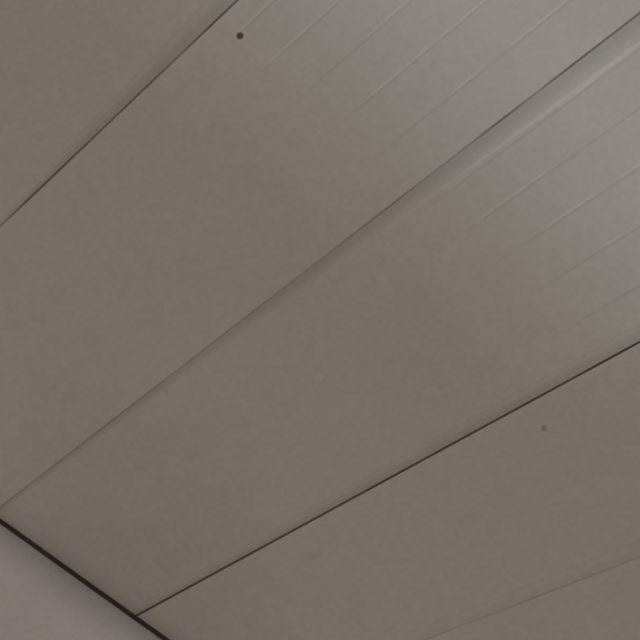
Give the GLSL for this texture, as a WebGL 2 fragment shader.

```glsl
#version 300 es
precision highp float;
uniform vec2 u_resolution;
out vec4 outColor;

#define SEAM_WIDTH 0.0017
#define EDGE_WIDTH 0.0036
#define GROOVE_STEP 0.18
#define GROOVE_START 0.10
#define GRAIN 0.012
#define BLOTCH 0.014
#define PAINT vec3(0.465, 0.427, 0.393)
#define LIT_PAINT vec3(0.555, 0.538, 0.518)
#define SHADE vec3(0.41, 0.37, 0.34)
#define WALL vec3(0.50, 0.462, 0.44)
#define GAP vec3(0.19, 0.14, 0.13)

// Boards are divided by four seams, listed from the upper left.
const vec4 SEAM_HEIGHT = vec4(0.646, 0.208, -0.078, -0.257);
const vec4 SEAM_SLOPE = vec4(0.954, 0.772, 0.544, 0.387);
const vec4 SEAM_DEPTH = vec4(0.62, 0.42, 0.88, 0.13);

float hash(vec2 p) {
  vec3 q = fract(vec3(p.xyx) * 0.1031);
  q += dot(q, q.yzx + 33.33);
  return fract((q.x + q.y) * q.z);
}

float noise(vec2 p) {
  vec2 i = floor(p), f = fract(p);
  f = f * f * (3.0 - 2.0 * f);
  return mix(mix(hash(i), hash(i + vec2(1, 0)), f.x),
             mix(hash(i + vec2(0, 1)), hash(i + vec2(1, 1)), f.x), f.y);
}

float fbm(vec2 p) {
  float sum = 0.0, amp = 0.5;
  for (int i = 0; i < 4; i++) {
    sum += amp * noise(p);
    p = p * 2.03 + 17.0;
    amp *= 0.5;
  }
  return sum;
}

float seamY(int i, float x) { return SEAM_HEIGHT[i] + SEAM_SLOPE[i] * x; }

// Signed distance above a seam
float seamDistance(int i, vec2 p) {
  return (p.y - seamY(i, p.x)) * inversesqrt(1.0 + SEAM_SLOPE[i] * SEAM_SLOPE[i]);
}

float stroke(float d, float width, float soft) {
  return 1.0 - smoothstep(width - soft, width + soft, abs(d));
}

float spot(vec2 p, vec2 center, float radius) {
  return 1.0 - smoothstep(radius * 0.4, radius * 1.3, length(p - center));
}

void main() {
  vec2 p = gl_FragCoord.xy / u_resolution;
  float soft = max(0.9 / min(u_resolution.x, u_resolution.y), 0.001);

  // Daylight falls off from the upper right and past the lower seam
  float lowerBoard = 1.0 - smoothstep(-0.012, 0.004, seamDistance(2, p));
  float light = smoothstep(0.58, 1.02, p.x * 0.5 + p.y * 0.6);
  light *= 1.0 - 0.55 * lowerBoard;
  light *= 1.0 - 0.35 * smoothstep(-0.01, 0.03, seamDistance(0, p));
  vec3 color = mix(PAINT, LIT_PAINT, light);
  float corner = 1.0 - smoothstep(0.0, 0.42, length(p - vec2(0.16, 0.05)));
  color = mix(color, SHADE, 0.55 * corner);

  // Fine grooves repeat across each board and show where light rakes them
  for (int i = 0; i < 2; i++) {
    float top = seamY(i, p.x), bottom = seamY(i + 1, p.x);
    float across = (top - p.y) / (top - bottom);
    if (across < 0.0 || across > 1.0) continue;
    float cell = (across - GROOVE_START) / GROOVE_STEP;
    float id = floor(cell + 0.5);
    float d = (cell - id) * GROOVE_STEP * (top - bottom) * 0.8;
    float worn = smoothstep(0.25, 0.7, noise(vec2(p.x * 22.0, id * 7.0 + float(i) * 31.0)));
    float shown = smoothstep(0.15, 0.6, light) * step(0.0, id) * step(id, 4.0);
    color += 0.035 * shown * worn * stroke(d, 0.0012, soft * 1.5);
    color -= 0.025 * shown * stroke(d - 0.004, 0.0015, soft * 2.0);
  }

  // Seams with a soft bevel that widens toward the right
  for (int i = 0; i < 4; i++) {
    float d = seamDistance(i, p);
    float side = i == 1 ? -1.0 : 1.0;
    float bevel = i == 1 ? 0.008 + 0.026 * p.x : 0.008 + 0.014 * p.x;
    if (i == 0) bevel += 0.05 * p.x;
    float t = d * side / bevel;
    float band = smoothstep(-0.15, 0.05, t) * (1.0 - smoothstep(0.2, 1.1, t));
    color *= 1.0 - (i == 3 ? 0.025 : 0.085) * band;
    float rim = stroke(t - 1.1, 0.08, 0.12);
    color += (i == 1 ? 0.045 * light : -0.012) * rim;
    float wear = noise(vec2(p.x * 18.0, float(i) * 9.0));
    float depth = SEAM_DEPTH[i] * (i == 2 ? 0.8 + 0.2 * wear : 0.35 + 0.75 * wear);
    if (i == 1) depth *= 0.45 + 0.75 * smoothstep(0.45, 0.9, p.x);
    color = mix(color, GAP, depth * stroke(d, SEAM_WIDTH, soft));
  }

  // Small marks in the paint
  color = mix(color, GAP, 0.85 * spot(p, vec2(0.375, 0.944), 0.006));
  color = mix(color, GAP, 0.3 * spot(p, vec2(0.85, 0.331), 0.005));

  // Wall below the board ends, with a dark joint
  float edge = (p.y - 0.186 + 0.715 * p.x) * 0.813 + 0.001 * (noise(p * 30.0) - 0.5);
  vec3 wall = mix(WALL * 0.88, WALL, smoothstep(0.0, 0.07, -edge));
  color = mix(wall, color, smoothstep(-soft, soft, edge));
  color *= 1.0 - 0.22 * exp(-abs(edge) / 0.012);
  color = mix(color, GAP * 0.72, 0.95 * stroke(edge, EDGE_WIDTH, soft * 1.4));

  // Mottled paint and fine grain
  color += BLOTCH * (fbm(p * 9.0) - 0.47);
  color += GRAIN * (noise(p * 150.0) - 0.5) + GRAIN * (fbm(p * 60.0) - 0.47);
  outColor = vec4(clamp(color, 0.0, 1.0), 1.0);
}
```
